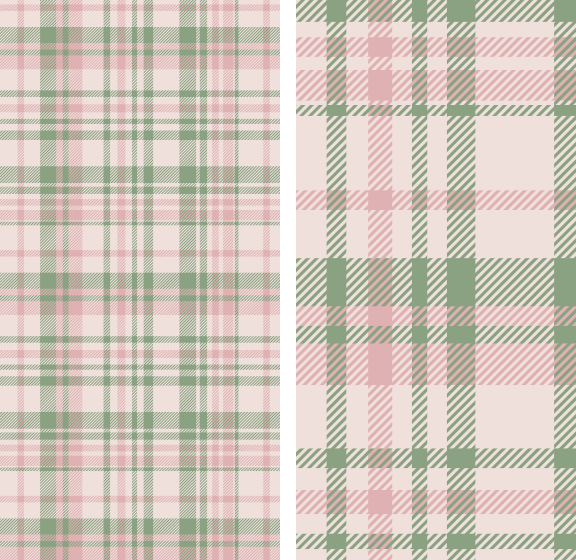
Left, the full canvas; right, a detail of the centre.
This pattern is drawn by a Shadertoy shader. Its source:

```glsl
const float THREADS_ACROSS = 384.0;  // canvas width in thread units
const float SETT = 337.0;            // length of one plaid repeat
const float ROW_SHIFT = 18.0;        // rows start later in the sett than columns
const float TWILL_PERIOD = SETT / 84.0;

const vec3 CREAM = vec3(0.937, 0.878, 0.863);
const vec3 GREEN = vec3(0.541, 0.635, 0.510);
const vec3 PINK = vec3(0.875, 0.695, 0.698);

// Stripe start, stripe end, dye (0 = green, 1 = pink)
const int STRIPE_COUNT = 14;
const vec3 STRIPES[STRIPE_COUNT] = vec3[STRIPE_COUNT](
    vec3(24, 33, 1), vec3(55, 77, 0), vec3(77, 86, 1), vec3(86, 94, 0),
    vec3(94, 113, 1), vec3(142, 151, 0), vec3(161, 172, 1), vec3(181, 188, 0),
    vec3(197, 210, 0), vec3(246, 269, 0), vec3(274, 284, 0), vec3(291, 300, 1),
    vec3(306, 320, 1), vec3(322, 327, 0));

// Antialiased coverage of the interval from start to end
float band(float position, float start, float end, float pixel) {
    float inside = min(position - start, end - position);
    return clamp(inside / pixel + 0.5, 0.0, 1.0);
}

// Yarn colour along one axis of the repeating sett
vec3 yarnColour(float position, float pixel) {
    float along = mod(position, SETT);
    vec3 colour = CREAM;
    for (int i = 0; i < STRIPE_COUNT; i++) {
        vec3 stripe = STRIPES[i];
        vec3 dye = mix(GREEN, PINK, stripe.z);
        colour += (dye - CREAM) * band(along, stripe.x, stripe.y, pixel);
    }
    return colour;
}

// Rising diagonal ribs: 1 where the warp lies on top
float twill(vec2 thread, float pixel) {
    float phase = (thread.x + thread.y) / TWILL_PERIOD;
    float softness = 1.414 * pixel / TWILL_PERIOD;
    return band(fract(phase), 0.25, 0.75, softness);
}

void mainImage(out vec4 fragColor, in vec2 fragCoord) {
    float pixel = THREADS_ACROSS / iResolution.x;
    vec2 fromTop = vec2(fragCoord.x, iResolution.y - fragCoord.y);
    vec2 thread = fromTop * pixel + vec2(0.0, ROW_SHIFT);

    // Interlace the column and row yarns
    vec3 warp = yarnColour(thread.x, pixel);
    vec3 weft = yarnColour(thread.y, pixel);
    fragColor = vec4(mix(weft, warp, twill(thread, pixel)), 1.0);
}
```
